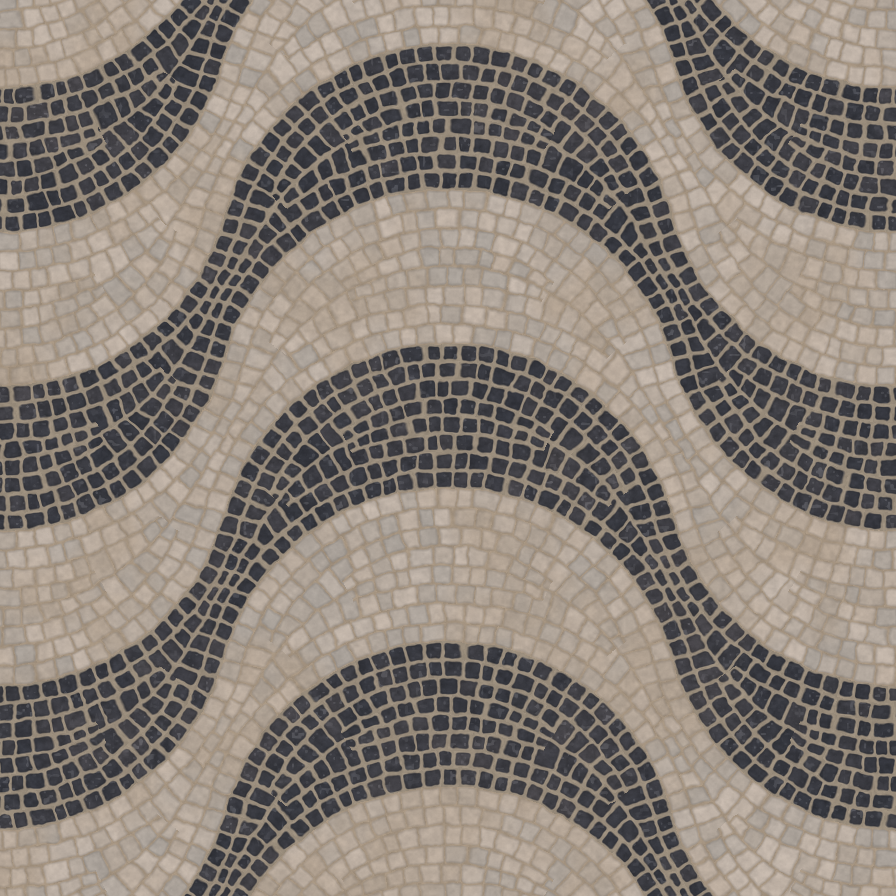
A three.js fragment shader for this pattern:

```glsl
// Wavy stone-mosaic paving: dark bands between pale ones, three waves up, one across.
// Each band edge is a chain of circular arcs; stones are laid in rows parallel to
// the nearest edge, meeting at a seam halfway, with hashed wear on every stone.

varying vec2 vUv;

const float REPEATS_UP = 3.0;
const float CREST_TOP = 0.2838;      // height of one dark crest
const float BAND_HEIGHT = 0.1615;    // vertical thickness of the dark band
const float QUARTER = 0.25;          // crest to inflection, across
const float RISE = 0.1908;           // crest to inflection, down
const float RADIUS = (QUARTER * QUARTER + RISE * RISE) / (2.0 * RISE);
const float ARC_COS = (RADIUS - RISE) / RADIUS;
const float DARK_PITCH = 0.0202;
const float PALE_PITCH = 0.0215;
const float DARK_GAP = 0.0020;       // half of a joint
const float PALE_GAP = 0.0011;
const float CORNER = 0.0028;
const float SOFT = 0.0011;
const float WOBBLE = 0.0032;

const vec3 DARK_STONE = vec3(0.205, 0.212, 0.240);
const vec3 DARK_WORN = vec3(0.285, 0.275, 0.290);
const vec3 PALE_STONE = vec3(0.760, 0.710, 0.665);
const vec3 PALE_GREY = vec3(0.665, 0.635, 0.605);
const vec3 PALE_WARM = vec3(0.710, 0.645, 0.580);
const vec3 DARK_GROUT = vec3(0.600, 0.550, 0.485);
const vec3 PALE_GROUT = vec3(0.640, 0.575, 0.500);

float hash(vec2 p) {
  return fract(sin(dot(p, vec2(127.1, 311.7))) * 43758.5453);
}

float noise(vec2 p) {
  vec2 i = floor(p), f = fract(p);
  f = f * f * (3.0 - 2.0 * f);
  return mix(mix(hash(i), hash(i + vec2(1, 0)), f.x),
             mix(hash(i + vec2(0, 1)), hash(i + vec2(1, 1)), f.x), f.y);
}

float fbm(vec2 p) {
  float sum = 0.0, amp = 0.5;
  for (int i = 0; i < 4; i++) {
    sum += amp * noise(p);
    p = p * 2.07 + 17.3;
    amp *= 0.5;
  }
  return sum / 0.9375;
}

float roundedCell(vec2 toSides, float gap) {
  vec2 q = CORNER + gap - toSides;
  return length(max(q, 0.0)) + min(max(q.x, q.y), 0.0) - CORNER;
}

void main() {
  vec2 p = vUv + WOBBLE * (vec2(noise(vUv * 65.0), noise(vUv * 65.0 + 40.0)) - 0.5);
  p += 0.0014 * (vec2(noise(vUv * 210.0), noise(vUv * 210.0 + 90.0)) - 0.5);

  // Nearest arc, and distance to the edge opposite
  float near = 9.0, far = 9.0, side = 1.0, angle = 0.0, id = 0.0;
  bool dark = false;
  for (int j = -1; j < 5; j++) {
    for (int e = 0; e < 2; e++) {
      float top = CREST_TOP + float(j) / REPEATS_UP - float(e) * BAND_HEIGHT;
      for (int c = 0; c < 3; c++) {
        bool crest = c == 1;
        float up = crest ? 1.0 : -1.0;
        float centreY = crest ? top - RADIUS : top - 2.0 * RISE + RADIUS;
        vec2 d = p - vec2(float(c) * 0.5, centreY);
        d.y *= up;
        float r = length(d);
        if (d.y < ARC_COS * r) continue;
        float dist = abs(r - RADIUS);
        if (dist < near) {
          far = near;
          near = dist;
          side = r > RADIUS ? 1.0 : -1.0;
          angle = atan(d.x, d.y);
          id = float(j) * 6.0 + float(e) * 3.0 + float(c) + 11.0;
          dark = (side * up > 0.0) == (e == 1);
        } else {
          far = min(far, dist);
        }
      }
    }
  }

  // Rows along the edge; the last one reaches to the seam
  float pitch = dark ? DARK_PITCH : PALE_PITCH;
  float halfWidth = 0.5 * (near + far);
  float lastRow = max(floor(halfWidth / pitch + 0.45), 1.0) - 1.0;
  float row = min(floor(near / pitch), lastRow);
  float rowEnd = row == lastRow ? halfWidth : (row + 1.0) * pitch;

  // Stones along the row
  float arc = acos(ARC_COS);
  float rowLength = 2.0 * arc * (RADIUS + side * (row + 0.5) * pitch);
  float count = floor(rowLength / pitch + 0.5);
  float t = angle / arc;
  vec2 rowKey = vec2(id * 3.7 + side, row * 5.3 + id);
  float u = (t * 0.5 + 0.5) * count;
  float shift = hash(rowKey) - 0.5 + 0.6 * (noise(vec2(u * 0.8, dot(rowKey, vec2(7.0, 13.0)))) - 0.5);
  u += shift * (1.0 - t * t);
  vec2 stone = vec2(floor(u), row) + rowKey * 9.1;
  float tone = hash(stone), hue = hash(stone + 31.7), size = hash(stone + 77.1);

  float toJoint = min(fract(u), 1.0 - fract(u)) * rowLength / count;
  float toRow = min(near - row * pitch, rowEnd - near);
  float gap = (dark ? DARK_GAP : PALE_GAP) * (0.75 + 0.6 * size);
  float shape = roundedCell(vec2(toJoint, toRow), gap);

  // Colour, grain and wear
  float grain = fbm(vUv * 170.0 + tone * 20.0);
  float patches = fbm(vUv * 9.0 + 5.0);
  float wear = smoothstep(0.45, 0.75, patches);
  vec3 pale = mix(mix(PALE_GREY, PALE_STONE, smoothstep(0.1, 0.8, tone)), PALE_WARM, 0.55 * hue * hue);
  pale = mix(pale, PALE_WARM, 0.45 * wear) * (0.93 + 0.14 * grain);
  vec3 black = mix(DARK_STONE, DARK_WORN, 0.65 * tone * tone + 0.35 * wear);
  black *= 0.80 + 0.40 * grain;
  black += 0.10 * smoothstep(0.66, 0.85, noise(vUv * 260.0)) * hue;
  vec3 face = dark ? black : pale;
  face *= 1.0 - 0.10 * smoothstep(-0.003, 0.0, shape);
  vec3 grout = (dark ? DARK_GROUT : PALE_GROUT) * (0.90 + 0.20 * grain);
  float cover = 1.0 - smoothstep(-SOFT, SOFT, shape);
  cover *= dark ? 1.0 : 1.0 - 0.35 * wear * hue;
  gl_FragColor = vec4(mix(grout, face, cover), 1.0);
}
```
